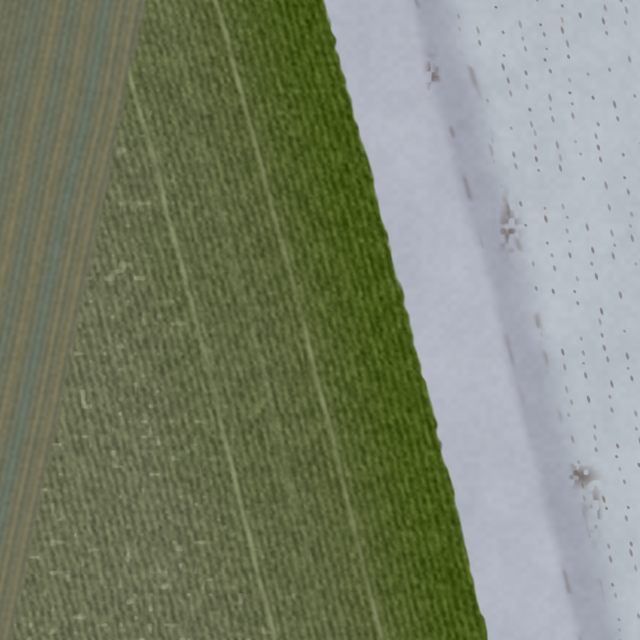
Write a WebGL 1 fragment shader that draws this texture.

```glsl
precision highp float;

uniform vec2 u_resolution;

// Layout, in canvas widths
const float ROW_SLANT = 0.257;
const float ROW_BOW = 0.022;
const float SNOW_EDGE = 0.505;
const float MEADOW_EDGE = 0.228;
const float MEADOW_SLANT = 0.211;
const float CROP_PITCH = 0.0128;
const float TRAM_START = 0.338;
const float TRAM_PITCH = 0.083;
const float RIDGE = 0.650;
const float STUBBLE_PITCH = 0.033;
const float STUBBLE_SLANT = 0.13;
const float SOFT = 0.003;

// Palette
const vec3 CROP_PALE = vec3(0.415, 0.430, 0.325);
const vec3 CROP_MID = vec3(0.355, 0.390, 0.240);
const vec3 CROP_DEEP = vec3(0.270, 0.340, 0.095);
const vec3 STRAW = vec3(0.58, 0.60, 0.46);
const vec3 MEADOW = vec3(0.425, 0.430, 0.350);
const vec3 MEADOW_TAN = vec3(0.485, 0.465, 0.355);
const vec3 MEADOW_TEAL = vec3(0.395, 0.450, 0.405);
const vec3 SNOW_BANK = vec3(0.695, 0.710, 0.755);
const vec3 SNOW_SHADE = vec3(0.625, 0.640, 0.690);
const vec3 SNOW_FIELD = vec3(0.710, 0.740, 0.770);
const vec3 SOIL = vec3(0.43, 0.38, 0.36);

float hash(vec2 p) {
  return fract(sin(dot(p, vec2(127.1, 311.7))) * 43758.5453);
}

float noise(vec2 p) {
  vec2 i = floor(p);
  vec2 f = fract(p);
  f = f * f * (3.0 - 2.0 * f);
  return mix(mix(hash(i), hash(i + vec2(1.0, 0.0)), f.x),
             mix(hash(i + vec2(0.0, 1.0)), hash(i + 1.0), f.x), f.y);
}

float fbm(vec2 p) {
  float sum = 0.0;
  float gain = 0.5;
  for (int i = 0; i < 4; i++) {
    sum += gain * noise(p);
    p = p * 2.03 + 7.1;
    gain *= 0.5;
  }
  return sum / 0.9375;
}

float band(float x, float center, float width) {
  float d = (x - center) / width;
  return exp(-d * d);
}

vec3 meadowColor(vec2 p, float lane) {
  float wobble = lane + 0.006 * (noise(p * 6.0) - 0.5);
  float tan1 = band(wobble, 0.213, 0.005) + band(wobble, 0.192, 0.004);
  float tan2 = band(wobble, 0.141, 0.006) + band(wobble, 0.092, 0.008);
  float teal = band(wobble, 0.170, 0.009) + 0.6 * band(wobble, 0.116, 0.009);
  teal += 0.6 * band(wobble, 0.058, 0.012);
  vec3 c = mix(MEADOW, MEADOW_TAN, 0.75 * min(tan1 + tan2, 1.0));
  c = mix(c, MEADOW_TEAL, 0.8 * teal);
  c += 0.014 * sin(wobble * 560.0);
  return c + 0.035 * (noise(p * 150.0) - 0.5);
}

vec3 cropColor(vec2 p, float s) {
  float pale = 1.0 - smoothstep(0.0, 0.30, s + 0.12 * (fbm(p * 7.0) - 0.5));
  vec3 c = mix(CROP_MID, CROP_PALE, pale);
  c = mix(c, CROP_DEEP, smoothstep(0.27, 0.48, s));

  // Drilled rows broken by clods
  float jitter = 0.004 * (noise(p * 75.0) - 0.5);
  float rows = sin(6.28318 * (s + jitter) / CROP_PITCH);
  float clods = noise(vec2(s * 170.0, p.y * 120.0)) - 0.5;
  float grain = noise(p * 210.0) - 0.5;
  c += (0.036 * rows + 0.105 * clods + 0.06 * grain) * vec3(1.0, 1.0, 0.8);
  c += 0.09 * smoothstep(0.78, 0.98, noise(p * 85.0 + 9.0)) * (0.4 + pale);

  // Tramlines: strong, faint, strong, then faint ones
  for (int k = 0; k < 6; k++) {
    float n = float(k);
    float strength = (k == 0 || k == 2) ? 0.62 : ((k == 1 || k == 5) ? 0.28 : 0.0);
    float x = s + 0.005 * (noise(vec2(p.y * 18.0, n)) - 0.5);
    float wear = 0.45 + 0.75 * noise(vec2(p.y * 38.0, n + 4.0));
    c = mix(c, STRAW, strength * wear * band(x, TRAM_START - n * TRAM_PITCH, 0.0042));
  }
  return c;
}

float clump(vec2 p, vec2 center, vec2 size) {
  vec2 d = (p - center) / size;
  return exp(-dot(d, d)) * smoothstep(0.35, 0.7, noise(p * 130.0));
}

float stubble(vec2 p, float t) {
  float x = (p.x - STUBBLE_SLANT * t) / STUBBLE_PITCH;
  float column = floor(x);
  float y = p.y / 0.019 + hash(vec2(column, 3.0)) * 5.0;
  vec2 cell = vec2(column, floor(y));
  vec2 shift = vec2(hash(cell + 5.0), hash(cell + 8.0)) - 0.5;
  vec2 d = vec2(fract(x), fract(y)) - 0.5 - shift * vec2(0.25, 0.3);
  d = (d + vec2(d.y * 0.06, 0.0)) / vec2(0.075, 0.12 + 0.22 * hash(cell + 2.0));
  return smoothstep(1.4, 0.4, length(d)) * step(0.36, hash(cell)) * (0.35 + 0.5 * hash(cell + 6.0));
}

vec3 snowColor(vec2 p, float s, float t) {
  float drift = s + 0.022 * (fbm(p * 9.0) - 0.5);
  float shade = smoothstep(RIDGE - 0.018, RIDGE + 0.006, drift);
  vec3 c = mix(SNOW_BANK, SNOW_SHADE, shade);
  c = mix(c, SNOW_FIELD, smoothstep(0.672, 0.740, drift));
  c += 0.05 * (fbm(p * 14.0) - 0.5) + 0.025 * (noise(p * 110.0) - 0.5);

  // Soil showing through the snow
  float soil = stubble(p, t) * smoothstep(0.69, 0.73, s);
  float patches = smoothstep(0.55, 0.8, noise(vec2(s * 60.0, p.y * 34.0)));
  soil += 0.45 * patches * (band(s, RIDGE, 0.004) + band(s, 0.706, 0.005));
  soil += clump(p, vec2(0.675, 0.885), vec2(0.008, 0.025));
  soil += clump(p, vec2(0.795, 0.640), vec2(0.014, 0.030));
  soil += clump(p, vec2(0.908, 0.255), vec2(0.020, 0.014));
  soil += clump(p, vec2(0.930, 0.200), vec2(0.007, 0.030));
  return mix(c, SOIL, 0.8 * min(soil, 1.0));
}

void main() {
  vec2 p = gl_FragCoord.xy / u_resolution;
  float t = 1.0 - p.y;
  float s = p.x - ROW_SLANT * t - ROW_BOW * t * (1.0 - t);
  float lane = p.x + MEADOW_SLANT * t;

  float ragged = 0.007 * (noise(p * 65.0) - 0.5);
  float inCrop = smoothstep(-0.006, 0.006, lane - MEADOW_EDGE + ragged);
  float inSnow = smoothstep(-SOFT, SOFT, s - SNOW_EDGE + ragged);

  vec3 color = mix(meadowColor(p, lane), cropColor(p, s), inCrop);
  color = mix(color, snowColor(p, s, t), inSnow);
  gl_FragColor = vec4(color, 1.0);
}
```
